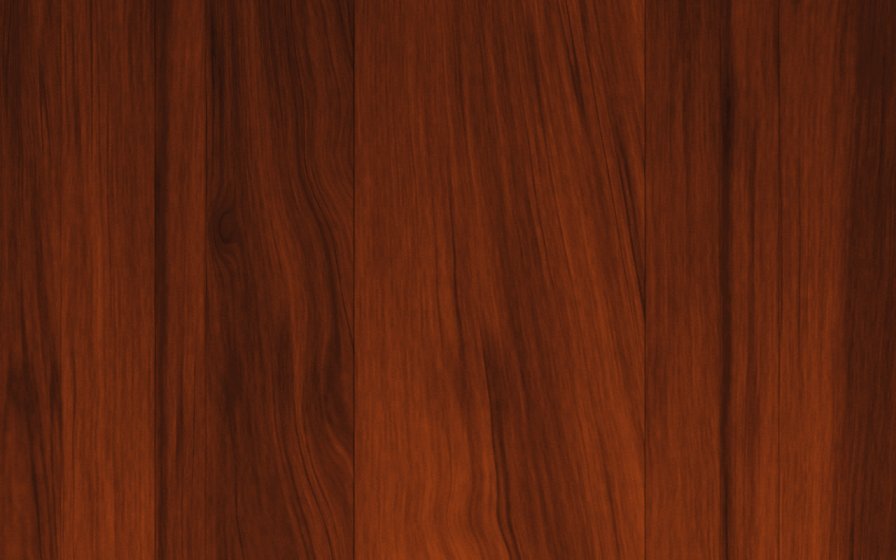
Give the GLSL for this texture, as a Shadertoy shader.

```glsl
// Dark reddish walnut boards with upright streaked grain, faint seams and a few knots.

const vec3 SOOT   = vec3(0.15, 0.065, 0.045);
const vec3 UMBER  = vec3(0.24, 0.098, 0.05);
const vec3 RUSSET = vec3(0.385, 0.148, 0.06);
const vec3 AMBER  = vec3(0.54, 0.213, 0.07);

// Boards from left to right, in units of the canvas height
const int BOARDS = 8;
const float LEFT_EDGE[9] = float[9](0.0, 0.109, 0.277, 0.367, 0.632, 1.152, 1.285, 1.391, 1.6);
const float TONE[8]   = float[8](0.36, 0.48, 0.40, 0.30, 0.54, 0.40, 0.45, 0.51);
const float LEAN[8]   = float[8](0.07, 0.02, -0.02, 0.18, 0.17, 0.03, -0.02, -0.06);
const float STREAK[8] = float[8](0.9, 0.8, 0.8, 0.9, 1.15, 0.5, 0.7, 0.8);
const float SEAM[8]   = float[8](0.0, 0.1, 0.25, 0.18, 0.3, 0.25, 0.15, 0.18);

float hash(vec2 p) {
    vec3 q = fract(p.xyx * 0.1031);
    q += dot(q, q.yzx + 33.33);
    return fract((q.x + q.y) * q.z);
}

float noise(vec2 p) {
    vec2 cell = floor(p), f = fract(p);
    f = f * f * (3.0 - 2.0 * f);
    return mix(mix(hash(cell), hash(cell + vec2(1, 0)), f.x),
               mix(hash(cell + vec2(0, 1)), hash(cell + vec2(1, 1)), f.x), f.y);
}

float fbm(vec2 p, int octaves) {
    float sum = 0.0, weight = 0.5, total = 0.0;
    for (int i = 0; i < octaves; i++) {
        sum += weight * noise(p);
        total += weight;
        weight *= 0.6;
        p = p * vec2(2.1, 1.8) + 17.3;
    }
    return sum / total;
}

// Soft bump used for knots and for dark bands
float bump(vec2 offset, vec2 radius) {
    vec2 q = offset / radius;
    return exp(-dot(q, q));
}

float darkBand(float x, float center, float width) {
    return bump(vec2(x - center, 0.0), vec2(width, 1.0));
}

vec3 woodColor(float tone) {
    vec3 color = mix(SOOT, UMBER, smoothstep(-0.5, 0.0, tone));
    color = mix(color, RUSSET, clamp(tone * 2.0, 0.0, 1.0));
    return mix(color, AMBER, clamp(tone * 2.0 - 1.0, 0.0, 1.15));
}

// Grain coordinate: lines of equal value run along the fibres
float grainLine(vec2 p, float across, float lean, float wave, float seed) {
    float line = p.x + lean * smoothstep(-0.1, 0.75, across) * (p.y - 0.5);
    line += wave * (fbm(p * vec2(3.5, 2.6) + seed, 3) - 0.5);
    return line + 0.004 * (noise(p * vec2(14.0, 11.0) + seed) - 0.5);
}

// Thin dark lines along the fibres that fade in and out
float hairlines(float line, float y, float seed) {
    float level = noise(vec2(line * 62.0 - seed, y * 1.7));
    float thread = 1.0 - smoothstep(0.02, 0.15, abs(level - 0.5));
    return thread * smoothstep(0.3, 0.7, noise(vec2(line * 20.0 + seed, y * 3.5)));
}

// Light and dark fibres, centred on zero
float grainTone(float line, float y, float streak, float seed) {
    float broad = noise(vec2(line * 12.0 + seed, y * 0.9)) - 0.5;
    float streaks = fbm(vec2(line * 54.0 + seed, y * 2.0), 3) - 0.5;
    float fibres = noise(vec2(line * 230.0 + seed, y * 9.0)) - 0.5;
    float tone = 0.32 * broad + 0.52 * streak * streaks + 0.24 * fibres;
    return tone - 0.36 * streak * (hairlines(line, y, seed) - 0.17);
}

void mainImage(out vec4 fragColor, in vec2 fragCoord) {
    vec2 p = fragCoord / iResolution.xy * vec2(1.6, 1.0);

    // Find the board and the darkness of its seams
    int board = 0;
    float seam = 0.0;
    for (int i = 1; i < BOARDS; i++) {
        if (p.x > LEFT_EDGE[i]) board = i;
        seam += SEAM[i] * (1.0 - smoothstep(0.0004, 0.0032, abs(p.x - LEFT_EDGE[i])));
    }
    float left = LEFT_EDGE[board];
    float across = (p.x - left) / (LEFT_EDGE[board + 1] - left);
    float seed = float(board) * 23.7 + 5.0;

    // Knots push the fibres aside and stay inside their board
    float upperKnot = bump(p - vec2(0.395, 0.59), vec2(0.022, 0.05));
    float lowerKnot = bump(p - vec2(0.57, 0.25), vec2(0.055, 0.13));
    float sideKnot = bump(p - vec2(0.58, 0.70), vec2(0.07, 0.08));
    float footKnot = bump(p - vec2(0.82, 0.07), vec2(0.10, 0.05));
    float knots = board == 3 ? upperKnot + lowerKnot + 0.6 * sideKnot : 0.0;
    float foot = board == 4 ? footKnot : 0.0;

    float wave = board == 3 ? 0.05 : 0.016;
    float line = grainLine(p, across, LEAN[board], wave, seed);
    line += 0.042 * knots + 0.015 * foot;

    // The wide board is calm at its left and streaked at its right
    float streak = STREAK[board];
    if (board == 4) streak *= mix(0.2, 1.0, smoothstep(0.22, 0.42, across));
    float tone = TONE[board] + grainTone(line, p.y, streak, seed);

    // Dark heartwood bands
    float bands = 0.0;
    if (board == 0) bands = 0.2 * darkBand(line, 0.06, 0.04);
    if (board == 2) bands = 0.36 * darkBand(line, 0.29, 0.014);
    if (board == 3) bands = 0.3 * upperKnot + 0.12 * darkBand(line, 0.45, 0.03);
    if (board == 4) bands = 0.18 * darkBand(line, 0.91, 0.08);
    if (board == 6) bands = 0.44 * darkBand(line, 1.298, 0.012);
    if (board == 7) bands = 0.38 * smoothstep(1.48, 1.53, line);
    tone -= bands + 0.1 * foot;

    // Light falls off to the top and to both sides
    tone += 0.46 * (0.5 - p.y) - 0.08 * pow(abs(p.x - 0.8) / 0.8, 3.0);

    // Short pores and fine dust
    float pores = noise(vec2(line * 280.0, p.y * 55.0) + seed);
    tone += 0.2 * (pores - 0.5) + 0.1 * (hash(floor(p * 320.0)) - 0.5);

    vec3 color = woodColor(tone);
    fragColor = vec4(color * (1.0 - seam), 1.0);
}
```
